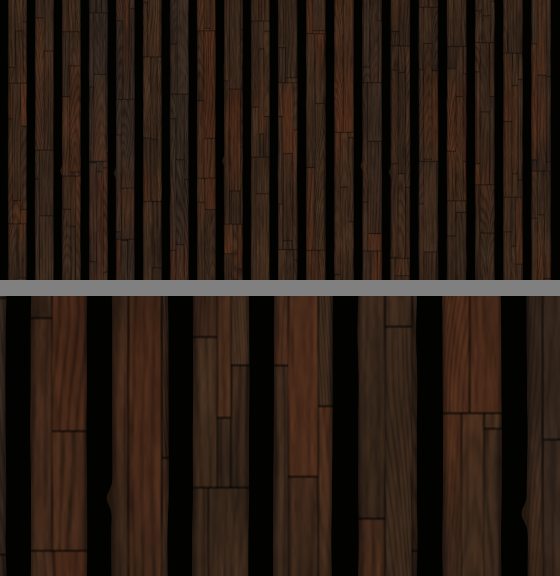
Top: the whole. Bottom: its middle third, enlarged.
Reproduce this texture procedurally as a Shadertoy shader.

```glsl
// Twenty dark stained wooden slats standing upright over black gaps.
// Each slat is glued up from narrow strips cut into boards of random length;
// every board gets its own tint, straight or arched grain, and fine pores.

const float SLAT_COUNT = 20.0;
const float SLAT_FILL = 0.695;     // wooden share of one slat pitch
const vec3 GAP = vec3(0.008, 0.007, 0.004);
const vec3 UMBER = vec3(0.185, 0.130, 0.092);
const vec3 WALNUT = vec3(0.235, 0.162, 0.108);
const vec3 RUSSET = vec3(0.290, 0.155, 0.090);
const vec3 ASH = vec3(0.175, 0.142, 0.122);

float hash(vec2 p) {
    vec3 q = fract(p.xyx * vec3(0.1031, 0.1030, 0.0973));
    q += dot(q, q.yzx + 33.33);
    return fract((q.x + q.y) * q.z);
}

float noise(vec2 p) {
    vec2 i = floor(p), f = fract(p);
    f = f * f * (3.0 - 2.0 * f);
    float low = mix(hash(i), hash(i + vec2(1, 0)), f.x);
    float high = mix(hash(i + vec2(0, 1)), hash(i + vec2(1, 1)), f.x);
    return mix(low, high, f.y);
}

// Slat coordinate: the pitch widens slightly right of the middle.
float slatCoord(float x) {
    const float START = 0.0143, BEND = 0.4961;
    return x < BEND ? (x - START) / 0.0482 : 10.0 + (x - BEND) / 0.0503;
}

// Dark line of given half width around distance zero.
float seam(float d, float halfWidth, float soft) {
    return 1.0 - smoothstep(halfWidth - soft, halfWidth + soft, abs(d));
}

// Distance in y to the nearest cut, for cuts at whole values of t.
float cutDistance(float t, float rate) {
    return (0.5 - abs(fract(t) - 0.5)) / rate;
}

// Grain brightness; s runs across the slat, y up the canvas.
float grain(float s, float y, float seed) {
    vec2 shift = vec2(seed * 57.0, seed * 91.0);
    float warp = noise(vec2(s * 2.0, y * 7.0) + shift);
    float kind = hash(vec2(seed * 113.0, 4.0));
    float straight = s * 5.5 + warp * 1.6;
    float bow = s - mix(0.2, 0.8, seed);
    float arched = y * 17.0 + bow * bow * 13.0 + warp * 2.2;
    float rings = 0.5 + 0.5 * cos(6.2832 * (kind > 0.68 ? arched : straight));
    float fibre = noise(vec2(s * 15.0, y * 22.0) + shift);
    float pores = noise(vec2(s * 24.0, y * 75.0) + shift);
    float depth = mix(0.10, 0.28, hash(vec2(seed * 71.0, 9.0)));
    return 1.07 - depth * rings * rings + 0.26 * (fibre - 0.5) + 0.14 * (pores - 0.5);
}

vec3 boardTint(float seed, float slat, float y) {
    vec3 tint = mix(UMBER, WALNUT, hash(vec2(seed * 37.0, slat)));
    float grey = smoothstep(0.72, 1.0, hash(vec2(slat, 51.0)));
    float red = noise(vec2(slat * 1.7, y * 3.5));
    red = smoothstep(0.45, 1.0, red * 0.65 + 0.45 * seed);
    tint = mix(tint, ASH, 0.75 * grey);
    return mix(tint, RUSSET, 0.75 * red);
}

vec3 wood(float s, float y, float slat, vec2 pixel) {
    // Full width pieces
    float pieceRate = mix(1.1, 2.1, hash(vec2(slat, 11.0)));
    float pieceT = y * pieceRate + hash(vec2(slat, 12.0));
    float piece = floor(pieceT) + slat * 7.0;

    // One to three strips side by side in each piece
    float splitA = mix(0.22, 0.50, hash(vec2(piece, 21.0)));
    float splitB = mix(0.62, 1.25, hash(vec2(piece, 22.0)));
    float strip = step(splitA, s) + step(splitB, s);

    // Boards along each strip
    float key = piece * 3.0 + strip;
    float boardRate = mix(1.2, 3.4, hash(vec2(key, 31.0)));
    float boardT = y * boardRate + hash(vec2(key, 32.0));
    float seed = hash(vec2(key, floor(boardT) + 40.0));

    vec3 col = boardTint(seed, slat, y) * grain(s, y, seed);
    col *= 0.90 + 0.22 * noise(vec2(slat * 5.0 + s, y * 9.0));

    // Glue lines and butt joints
    float sides = max(seam(s - splitA, 0.022, pixel.x), seam(s - splitB, 0.022, pixel.x));
    float cut = min(cutDistance(pieceT, pieceRate), cutDistance(boardT, boardRate));
    float worn = mix(0.2, 0.6, noise(vec2(slat * 3.0, y * 14.0)));
    col *= 1.0 - worn * sides;
    col *= 1.0 - 0.5 * seam(cut, 0.0015, pixel.y);

    // Rounded, darker slat edges
    float rim = smoothstep(0.0, 0.12, s) * smoothstep(0.0, 0.10, 1.0 - s);
    return col * mix(0.62, 1.0, rim);
}

void mainImage(out vec4 fragColor, in vec2 fragCoord) {
    vec2 uv = fragCoord / iResolution.xy;
    float u = slatCoord(uv.x);
    float slat = clamp(floor(u + 0.12), 0.0, SLAT_COUNT - 1.0);
    float s = (u - slat) / SLAT_FILL;
    vec2 pixel = vec2(1.0 / (0.049 * SLAT_FILL * iResolution.x), 1.0 / iResolution.y);

    // Slightly uneven edges, with a small splinter on a few slats
    float wobble = 0.03 * (noise(vec2(slat * 9.0, uv.y * 16.0)) - 0.5);
    float splinterY = (uv.y - mix(0.38, 0.44, hash(vec2(slat, 61.0)))) / 0.012;
    float splinter = 0.10 * exp(-splinterY * splinterY) * step(0.8, hash(vec2(slat, 62.0)));
    float inside = min(s - wobble + splinter, 1.0 + wobble - s);
    float cover = smoothstep(-0.6 * pixel.x, 0.6 * pixel.x, inside);

    vec3 col = mix(GAP, wood(s, uv.y, slat, pixel), cover);
    fragColor = vec4(col, 1.0);
}
```
